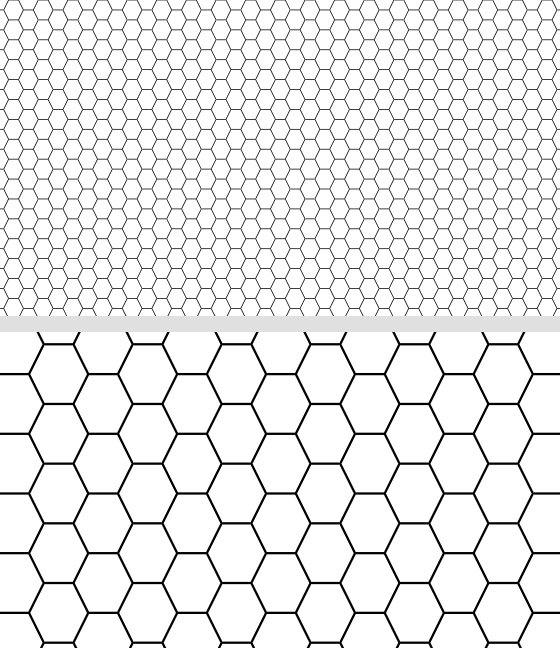
Top, the full canvas; bottom, a detail of the centre.
Write a Shadertoy shader that draws this pattern.

```glsl
// Thin black honeycomb of flat-topped, slightly tall hexagons on white.

// Inner distance to the border of a hexagon centred at the origin;
// positive inside. Its width is two thirds of the column period.
float hexInterior(vec2 p, vec2 period) {
    vec2 q = abs(p);
    float side = period.x / 3.0;
    vec2 slantNormal = normalize(vec2(period.y, side));
    float toSlant = dot(vec2(side, 0.0) - q, slantNormal);
    return min(0.5 * period.y - q.y, toSlant);
}

// Offset from the nearest centre of a rectangular lattice
vec2 cellOffset(vec2 p, vec2 period) {
    return (fract(p / period + 0.5) - 0.5) * period;
}

// Share of a pixel covered by a line, also when thinner than the pixel
float lineCoverage(float dist, float width, float pixel) {
    float outer = min(dist + 0.5 * pixel, 0.5 * width);
    float inner = max(dist - 0.5 * pixel, -0.5 * width);
    return clamp((outer - inner) / pixel, 0.0, 1.0);
}

void mainImage(out vec4 fragColor, in vec2 fragCoord) {
    // Canvas height is one unit; x starts at the middle, y at the top
    float pixel = 1.0 / iResolution.y;
    vec2 p = (fragCoord - vec2(0.5, 1.0) * iResolution.xy) * pixel;
    vec2 period = vec2(0.0938, 0.06296);
    p += vec2(-0.001, 0.5 * period.y);

    // Two interleaved lattices; the containing hexagon gives the larger value
    float straight = hexInterior(cellOffset(p, period), period);
    float staggered = hexInterior(cellOffset(p + 0.5 * period, period), period);
    float border = max(straight, staggered);

    // Black ink over white
    float ink = lineCoverage(border, 0.0024, pixel);
    fragColor = vec4(vec3(1.0 - ink), 1.0);
}
```
